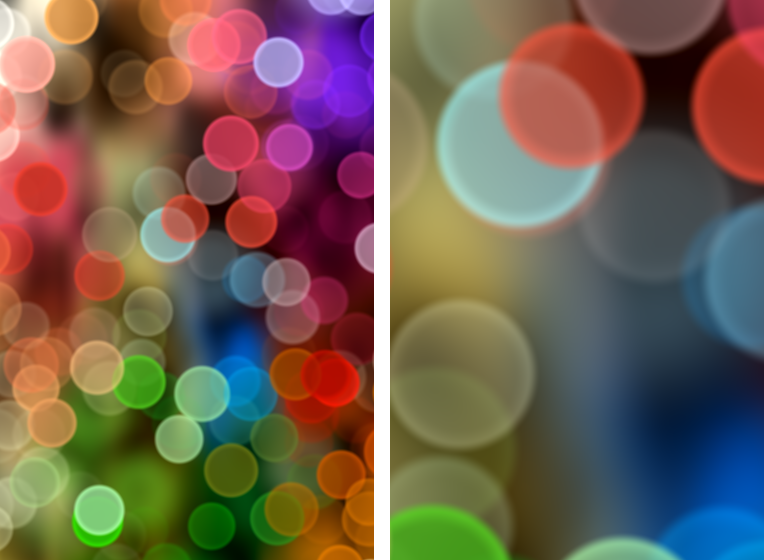
Left: the whole. Right: its middle third, enlarged.
This background is drawn by a WebGL 2 fragment shader. Its source:

```glsl
#version 300 es
precision highp float;

uniform vec2 u_resolution;
out vec4 fragColor;

// Colour meshes, four columns by four rows, bottom row first
const vec3 BACKDROP[16] = vec3[16](
    vec3(0.46, 0.41, 0.17), vec3(0.36, 0.30, 0.05), vec3(0.02, 0.20, 0.07), vec3(0.42, 0.26, 0.07),
    vec3(0.56, 0.40, 0.22), vec3(0.60, 0.49, 0.20), vec3(0.03, 0.25, 0.52), vec3(0.24, 0.10, 0.05),
    vec3(0.58, 0.24, 0.28), vec3(0.52, 0.52, 0.36), vec3(0.40, 0.14, 0.07), vec3(0.38, 0.08, 0.22),
    vec3(0.80, 0.77, 0.66), vec3(0.60, 0.38, 0.22), vec3(0.62, 0.37, 0.40), vec3(0.32, 0.12, 0.56));
const vec3 LIGHTS[16] = vec3[16](
    vec3(0.78, 0.80, 0.66), vec3(0.20, 0.74, 0.03), vec3(0.02, 0.58, 0.20), vec3(0.72, 0.42, 0.05),
    vec3(0.80, 0.56, 0.36), vec3(0.86, 0.85, 0.66), vec3(0.05, 0.62, 0.95), vec3(0.74, 0.12, 0.04),
    vec3(0.88, 0.24, 0.18), vec3(0.52, 0.82, 0.84), vec3(0.92, 0.34, 0.26), vec3(0.80, 0.25, 0.55),
    vec3(0.97, 0.96, 0.93), vec3(0.96, 0.62, 0.26), vec3(0.98, 0.42, 0.38), vec3(0.48, 0.20, 0.92));

const vec2 SHADE_FREQUENCY = vec2(10.0, 5.5);
const vec2 SHADE_RANGE = vec2(0.22, 1.30);
const float CLUSTER_FREQUENCY = 5.0;
const float BACKDROP_WARP = 0.16;
const float COLOUR_SCATTER = 0.30;
const float RIM_GLOW = 0.20;
const float WHITE_HOT_SHARE = 0.17;
const vec3 WHITE_HOT = vec3(0.86, 0.98, 0.95);
const float CONTRAST = 1.22;
const float MID_TONE = 0.44;

// Per layer: cell size, radius, edge softness, share of cells filled
const vec4 HAZE_LAYER = vec4(0.120, 0.070, 0.040, 0.70);
const vec4 FAINT_LAYER = vec4(0.076, 0.046, 0.005, 0.55);
const vec4 BRIGHT_LAYER = vec4(0.080, 0.047, 0.004, 0.45);

float hash(vec2 p) {
    return fract(sin(dot(p, vec2(127.1, 311.7))) * 43758.5453);
}

vec2 hash2(vec2 p) {
    return vec2(hash(p), hash(p + 37.3));
}

float valueNoise(vec2 p) {
    vec2 cell = floor(p);
    vec2 f = smoothstep(0.0, 1.0, p - cell);
    vec2 e = vec2(1.0, 0.0);
    return mix(mix(hash(cell), hash(cell + e.xy), f.x),
               mix(hash(cell + e.yx), hash(cell + e.xx), f.x), f.y);
}

float softNoise(vec2 p) {
    return 0.65 * valueNoise(p) + 0.35 * valueNoise(p * 2.1 + 19.7);
}

// Smooth blend between the four nearest mesh colours
vec3 meshColour(vec3 mesh[16], vec2 uv) {
    vec2 g = clamp(uv * 4.0 - 0.5, 0.0, 3.0);
    vec2 cell = min(floor(g), 2.0);
    vec2 f = smoothstep(0.1, 0.9, g - cell);
    int i = int(cell.x) + 4 * int(cell.y);
    return mix(mix(mesh[i], mesh[i + 1], f.x), mix(mesh[i + 4], mesh[i + 5], f.x), f.y);
}

// Out-of-focus discs on a jittered grid, gathered in clusters
vec3 addDiscs(vec3 colour, vec2 p, vec2 canvas, vec4 layer, vec2 opacity, float seed) {
    vec2 home = floor(p / layer.x);
    for (int y = -1; y <= 1; y++) {
        for (int x = -1; x <= 1; x++) {
            vec2 cell = home + vec2(x, y);
            vec2 key = cell + seed;
            vec2 centre = (cell + hash2(key)) * layer.x;
            float cluster = valueNoise(centre * CLUSTER_FREQUENCY + 29.3);
            if (hash(key + 5.1) > layer.w * (0.35 + 1.3 * cluster)) continue;

            float radius = layer.y * mix(0.88, 1.08, hash(key + 11.9));
            float d = length(p - centre) - radius;
            float disc = 1.0 - smoothstep(-layer.z, layer.z, d);
            float rim = smoothstep(-3.0 * layer.z, 0.0, d);

            vec2 scatter = (hash2(key + 23.7) - 0.5) * COLOUR_SCATTER;
            vec3 light = meshColour(LIGHTS, centre / canvas + scatter);
            float hot = step(1.0 - WHITE_HOT_SHARE, hash(key + 41.3));
            light = mix(light, WHITE_HOT, 0.65 * hot);
            light *= mix(0.85, 1.12, hash(key + 67.1)) + RIM_GLOW * (rim - 0.3);

            float alpha = mix(opacity.x, opacity.y, hash(key + 53.9));
            colour = mix(colour, light, disc * alpha);
        }
    }
    return colour;
}

void main() {
    vec2 p = gl_FragCoord.xy / u_resolution.y;
    vec2 canvas = vec2(u_resolution.x / u_resolution.y, 1.0);

    // Blurred backdrop with deep upright shadows
    vec2 q = p * SHADE_FREQUENCY;
    vec2 warp = vec2(softNoise(q + 3.1), softNoise(q + 61.4)) - 0.5;
    vec3 colour = meshColour(BACKDROP, p / canvas + warp * BACKDROP_WARP);
    float shade = smoothstep(0.15, 0.80, softNoise(q + 87.2));
    colour *= mix(SHADE_RANGE.x, SHADE_RANGE.y, shade);

    // Wide haze first, then faint and bright discs
    colour = addDiscs(colour, p, canvas, HAZE_LAYER, vec2(0.05, 0.45), 7.0);
    colour = addDiscs(colour, p, canvas, FAINT_LAYER, vec2(0.06, 0.35), 71.0);
    colour = addDiscs(colour, p, canvas, BRIGHT_LAYER, vec2(0.25, 0.92), 139.0);

    // Stretch the tones about the middle
    colour = (colour - MID_TONE) * CONTRAST + MID_TONE;
    fragColor = vec4(clamp(colour, 0.0, 1.0), 1.0);
}
```
